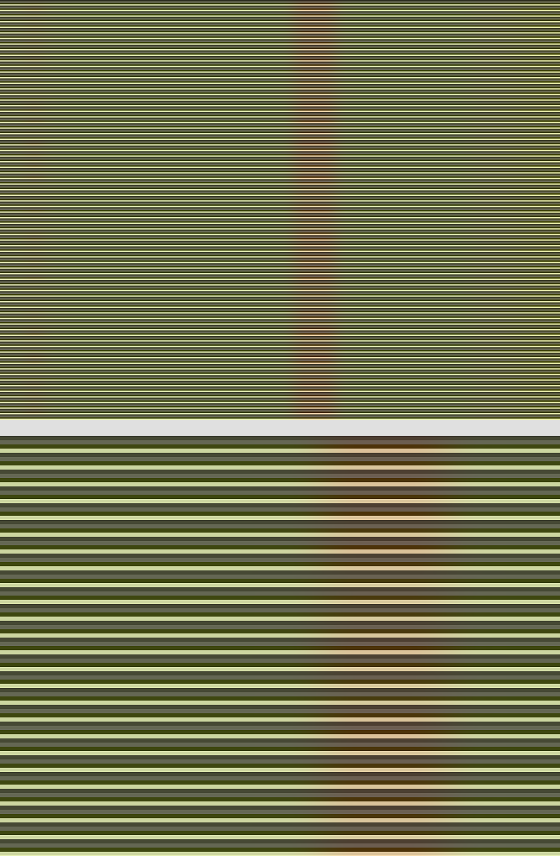
Top, the full canvas; bottom, a detail of the centre.
Reproduce this pattern procedurally as a Shadertoy shader.

```glsl
// Fine horizontal scanlines: 75 repeats down, each made of four equal stripes.
// Soft vertical tints (rust, green, yellow) cross them, varying per repeat.
// Exact pixel averages smooth the edges; a wider average restores crispness.

const float REPEATS = 75.0;
const float STRIPES = 4.0;
const float WIDE_FILTER = 2.0; // in pixel heights
const float CRISPNESS = 0.75;
const int MAX_COVERED = 16;

const vec3 DARK_GREY  = vec3(0.28, 0.28, 0.21);
const vec3 MID_GREY   = vec3(0.40, 0.40, 0.33);
const vec3 DARK_OLIVE = vec3(0.257, 0.27, 0.074);
const vec3 PALE_LIME  = vec3(0.815, 0.828, 0.636);

// Sine-free hash, 0 to 1
float hash(vec2 p) {
    vec3 q = fract(p.xyx * 0.1031);
    q += dot(q, q.yzx + 33.33);
    return fract((q.x + q.y) * q.z);
}

// Soft-edged vertical band
float band(float x, float left, float right, float soft) {
    return smoothstep(left - soft, left + soft, x)
         * (1.0 - smoothstep(right - soft, right + soft, x));
}

// Stripe order from the top of one repeat
vec3 stripeColor(float index) {
    if (index < 0.5) return DARK_GREY;
    if (index < 1.5) return MID_GREY;
    if (index < 2.5) return DARK_OLIVE;
    return PALE_LIME;
}

// Tint that drifts across the width, varying a little per repeat
vec3 columnTint(float x, float row) {
    float wear = hash(vec2(row, 7.0));
    float rust = band(x, 0.525, 0.598, 0.022) * mix(0.45, 1.0, wear);
    float blush = band(x, 0.045, 0.078, 0.018) * 0.45 * wear * wear;
    float green = band(x, 0.10, 0.51, 0.05) + band(x, 0.62, 0.84, 0.03);
    float yellow = smoothstep(0.86, 1.0, x);

    vec3 tint = vec3(0.048, -0.075, -0.038) * (rust + blush);
    tint += vec3(-0.014, 0.010, -0.010) * green;
    tint += vec3(0.005, 0.006, -0.05) * yellow;
    return tint;
}

// Colour of one stripe, counted from the top; the greys take less tint
vec3 stripeAt(float x, float stripe) {
    float row = floor(stripe / STRIPES);
    float index = stripe - row * STRIPES;
    float strength = index < 1.5 ? 0.5 : 1.0;
    return stripeColor(index) + columnTint(x, row) * strength;
}

// Box average of the stripes within a given height
vec3 averageStripes(float x, float center, float height) {
    float low = center - 0.5 * height;
    float high = center + 0.5 * height;
    float first = floor(low);
    vec3 sum = vec3(0.0);
    float total = 0.0;
    for (int i = 0; i < MAX_COVERED; i++) {
        float stripe = first + float(i);
        if (stripe >= high) break;
        float cover = max(min(high, stripe + 1.0) - max(low, stripe), 0.0);
        sum += stripeAt(x, stripe) * cover;
        total += cover;
    }
    return sum / max(total, 0.0001);
}

// Offsets the blur of the pixel average using its difference from a wider one
vec3 crispStripes(float x, float center, float pixelHeight) {
    vec3 narrow = averageStripes(x, center, pixelHeight);
    vec3 wide = averageStripes(x, center, pixelHeight * WIDE_FILTER);
    return narrow + (narrow - wide) * CRISPNESS;
}

void mainImage(out vec4 fragColor, in vec2 fragCoord) {
    vec2 uv = fragCoord / iResolution.xy;
    float stripeCount = REPEATS * STRIPES;
    float depth = (1.0 - uv.y) * stripeCount;
    vec3 color = crispStripes(uv.x, depth, stripeCount / iResolution.y);
    fragColor = vec4(clamp(color, 0.0, 1.0), 1.0);
}
```
